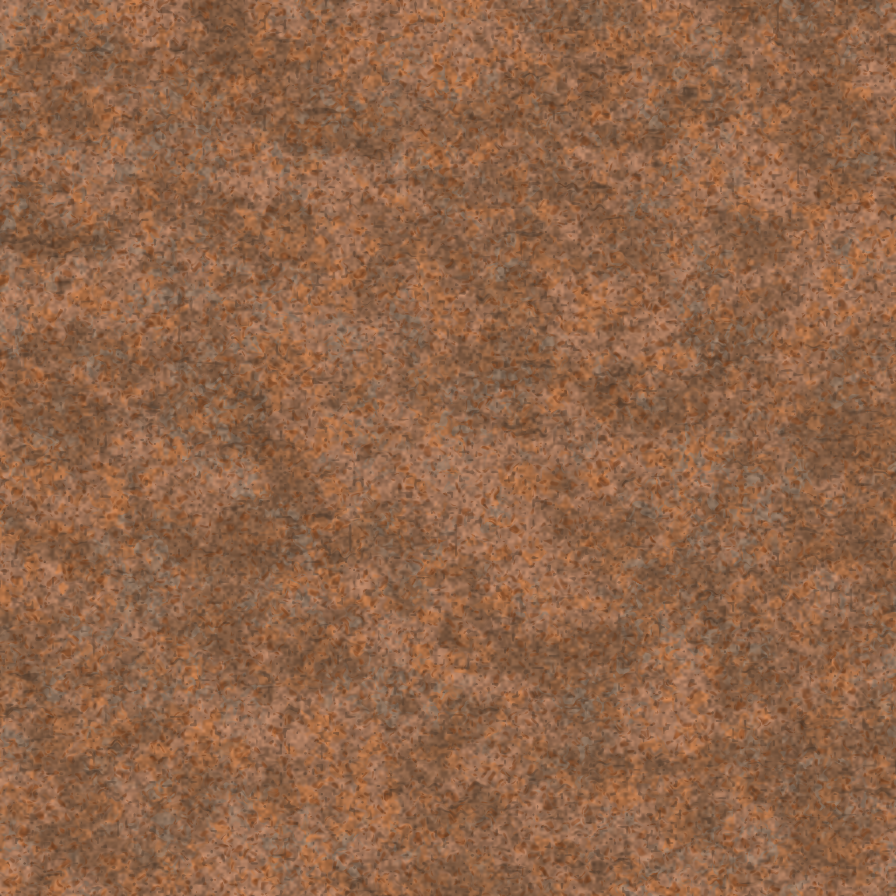
A WebGL 2 fragment shader for this texture:

```glsl
#version 300 es
precision highp float;
// Weathered rust: mottled tan and umber fields with orange blooms, pits, grey flecks and fine grain.

uniform vec2 u_resolution;
out vec4 fragColor;

const vec3 UMBER  = vec3(0.500, 0.355, 0.255);
const vec3 TAN    = vec3(0.655, 0.470, 0.360);
const vec3 ORANGE = vec3(0.700, 0.435, 0.250);
const vec3 RUST   = vec3(0.480, 0.250, 0.110);
const vec3 GREY   = vec3(0.540, 0.465, 0.400);
const vec3 SOOT   = vec3(0.310, 0.230, 0.175);

float hash(vec2 p) {
    vec3 q = fract(p.xyx * 0.1031);
    q += dot(q, q.yzx + 33.33);
    return fract((q.x + q.y) * q.z);
}

// Smoothly interpolated lattice noise in 0..1
float noise(vec2 p) {
    vec2 cell = floor(p);
    vec2 f = fract(p);
    f = f * f * (3.0 - 2.0 * f);
    float low = mix(hash(cell), hash(cell + vec2(1.0, 0.0)), f.x);
    float high = mix(hash(cell + vec2(0.0, 1.0)), hash(cell + vec2(1.0)), f.x);
    return mix(low, high, f.y);
}

// Layered noise, each octave turned to hide the lattice
float fbm(vec2 p, int octaves, float gain) {
    const mat2 TURN = mat2(0.8, 0.6, -0.6, 0.8);
    float sum = 0.0, weight = 0.5, total = 0.0;
    for (int i = 0; i < octaves; i++) {
        sum += weight * noise(p);
        total += weight;
        weight *= gain;
        p = TURN * p * 2.03 + 17.3;
    }
    return sum / total;
}

// Scattered round pits with random place, size and presence
float pits(vec2 p, float density) {
    vec2 cell = floor(p);
    float cover = 0.0;
    for (int y = -1; y <= 1; y++) {
        for (int x = -1; x <= 1; x++) {
            vec2 id = cell + vec2(x, y);
            vec2 centre = id + vec2(hash(id + 3.7), hash(id + 41.2));
            float radius = mix(0.2, 0.5, hash(id + 77.1));
            float present = step(hash(id + 113.5), density);
            float spot = 1.0 - smoothstep(radius * 0.3, radius, distance(p, centre));
            cover = max(cover, present * spot);
        }
    }
    return cover;
}

vec3 rustColour(vec2 uv) {
    // Ragged warp for all the medium-sized features
    vec2 warp = vec2(noise(uv * 130.0), noise(uv * 130.0 + 51.0)) - 0.5;
    vec2 p = uv + warp * 0.008;

    // Mottled fields with crumbling edges
    float field = fbm(p * vec2(12.0, 15.0) + 5.0, 5, 0.85);
    float light = smoothstep(0.36, 0.66, field);
    vec3 colour = mix(UMBER, TAN, light);

    // Small orange blooms, strongest on the light fields
    float bloom = smoothstep(0.48, 0.68, fbm(p * 55.0 + 23.0, 3, 0.75));
    colour = mix(colour, ORANGE, bloom * mix(0.35, 0.8, light));

    // Reddish pits in two sizes
    colour = mix(colour, RUST, 0.55 * pits(p * 80.0, 0.38));
    colour = mix(colour, RUST, 0.45 * pits(p * 135.0 + 9.0, 0.38));

    // Fine grey flecks gathered in loose clusters
    float cluster = smoothstep(0.38, 0.68, fbm(uv * 18.0 + 61.0, 3, 0.7));
    float fleck = smoothstep(0.48, 0.72, fbm(p * 150.0 + 37.0, 2, 0.7));
    colour = mix(colour, GREY, 0.7 * cluster * fleck);

    // Short level streaks in the dark fields
    float streak = smoothstep(0.66, 0.86, fbm(p * vec2(30.0, 130.0) + 83.0, 2, 0.7));
    colour = mix(colour, SOOT, 0.5 * streak * (1.0 - light));

    // Fine grain with sparse dark specks
    float grain = 0.65 * noise(uv * 255.0) + 0.35 * noise(uv * 160.0 + 19.0) - 0.5;
    colour *= 1.0 + 0.46 * grain;
    float speck = smoothstep(0.74, 0.95, noise(uv * 220.0 + 71.0));
    return mix(colour, SOOT, 0.45 * speck);
}

void main() {
    vec2 uv = gl_FragCoord.xy / u_resolution.y;
    fragColor = vec4(rustColour(uv), 1.0);
}
```
